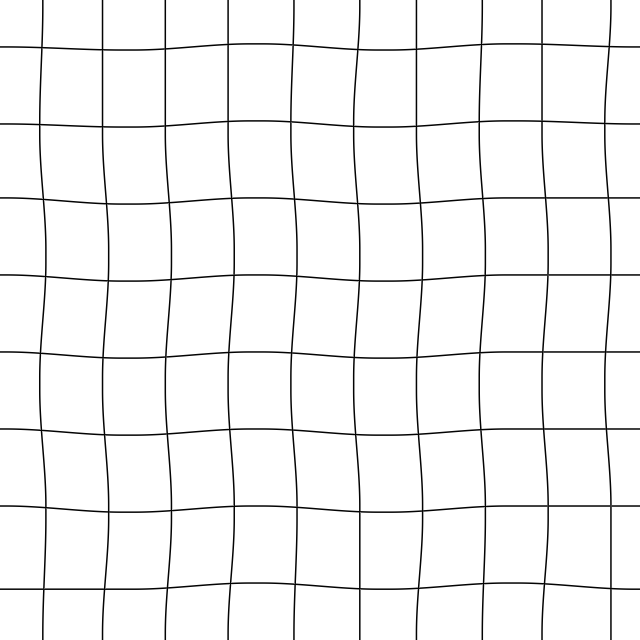
Reproduce this pattern procedurally as a Shadertoy shader.

```glsl
// Draws a thin black grid of gently wavy lines, 10 across and 8 down, on white.

const int COLUMNS = 10;
const int ROWS = 8;
const float FIRST_COLUMN = 0.0669;
const float COLUMN_STEP = 0.0981;
const float FIRST_ROW = 0.0842;
const float ROW_STEP = 0.12035;
const float SWAY = 0.0048;
const float LINE_WIDTH = 0.00235;
const float SEGMENTS = 5.0;
const vec3 PAPER = vec3(1.0);
const vec3 INK = vec3(0.01);

// Sway of each line where it meets the canvas border
const float COLUMN_ENDS[COLUMNS] = float[COLUMNS](
    0.0, -1.0, -1.0, -1.0, 0.0, 1.0, -1.0, 0.0, -1.0, 1.0);
const float ROW_ENDS[ROWS] = float[ROWS](
    -1.0, 1.0, 1.0, 1.0, 1.0, 1.0, 0.0, 0.0);

// Alternating inner nodes, with a chosen value at both ends
float nodeSway(float node, float endSway) {
    bool isEnd = node < 0.5 || node > SEGMENTS - 0.5;
    return isEnd ? endSway : 1.0 - 2.0 * mod(node, 2.0);
}

// Eased wave through the nodes, for "along" from 0 to 1
float wave(float along, float endSway) {
    float position = along * SEGMENTS;
    float node = clamp(floor(position), 0.0, SEGMENTS - 1.0);
    float ease = smoothstep(0.05, 0.95, position - node);
    return mix(nodeSway(node, endSway), nodeSway(node + 1.0, endSway), ease);
}

int nearestLine(float position, float first, float spacing, int count) {
    return clamp(int(floor((position - first) / spacing + 0.5)), 0, count - 1);
}

float lineCoverage(float dist, float width, float pixel) {
    return clamp((0.5 * width - abs(dist)) / pixel + 0.5, 0.0, 1.0)
         * min(width / pixel, 1.0);
}

void mainImage(out vec4 fragColor, in vec2 fragCoord) {
    vec2 uv = fragCoord / iResolution.xy;
    vec2 pixel = 1.0 / iResolution.xy;

    // Upright lines, followed from top to bottom
    int column = nearestLine(uv.x, FIRST_COLUMN, COLUMN_STEP, COLUMNS);
    float columnX = FIRST_COLUMN + float(column) * COLUMN_STEP
                  + SWAY * wave(1.0 - uv.y, COLUMN_ENDS[column]);

    // Level lines, followed from left to right
    int row = nearestLine(uv.y, FIRST_ROW, ROW_STEP, ROWS);
    float rowY = FIRST_ROW + float(row) * ROW_STEP
               + SWAY * wave(uv.x, ROW_ENDS[row]);

    float ink = max(lineCoverage(uv.x - columnX, LINE_WIDTH, pixel.x),
                    lineCoverage(uv.y - rowY, LINE_WIDTH, pixel.y));
    fragColor = vec4(mix(PAPER, INK, ink), 1.0);
}
```
